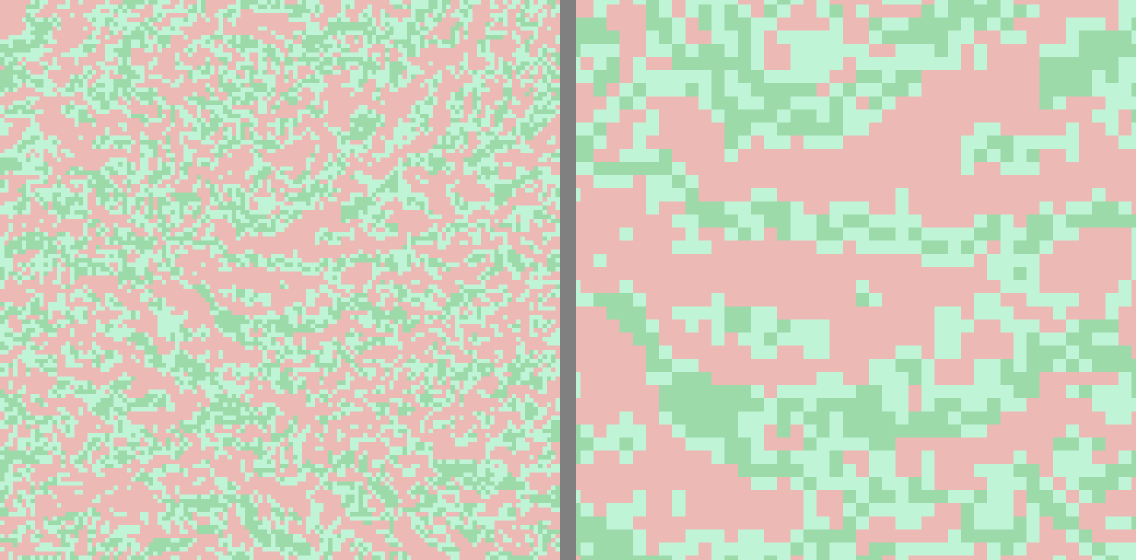
Left: the whole. Right: its middle third, enlarged.
A Shadertoy shader for this texture:

```glsl
// Blocky three-tone camouflage of pink strands, mint rims and green cores.
// Cellular wave kernels, turned along a slowly bending grain, are summed into
// a field of unit variance, sampled on a coarse grid and cut at two levels.

vec3 hash3(vec2 c) {
    vec3 q = fract(c.xyx * vec3(0.1031, 0.1030, 0.0973));
    q += dot(q, q.yxz + 33.33);
    return fract((q.xxy + q.yzz) * q.zyx);
}

// Direction across the strands: mostly upright, so strands run sideways.
float grainAngle(vec2 p) {
    return 1.57 + 0.65 * sin(5.0 * p.x + 3.0 * sin(4.0 * p.y + 0.6))
                + 0.6 * sin(7.0 * p.y - 4.0 * p.x + 1.3)
                + 0.9 * smoothstep(0.55, 1.0, p.y);
}

// Sum of one wave per jittered cell, scaled to unit variance.
float waveCells(vec2 p, float scale, float angleSpread, float seed) {
    vec2 q = p * scale, base = floor(q);
    float sum = 0.0, power = 0.0;
    for (int j = -1; j <= 1; j++)
    for (int i = -1; i <= 1; i++) {
        vec2 cell = base + vec2(i, j);
        vec3 place = hash3(cell + seed);
        vec3 wave = hash3(cell + seed + 57.0);
        vec2 center = cell + 0.15 + 0.7 * place.xy;
        vec2 d = q - center;
        float angle = grainAngle(center / scale) + angleSpread * (wave.x - 0.5);
        float freq = mix(0.45, 1.2, wave.y);
        float weight = exp(-3.5 * dot(d, d));
        sum += weight * cos(6.2832 * (freq * dot(d, vec2(cos(angle), sin(angle))) + wave.z));
        power += 0.5 * weight * weight;
    }
    return sum * inversesqrt(power);
}

vec3 blockColor(vec2 p) {
    const float blocks = 128.0;
    vec2 block = floor(p * blocks);
    vec2 c = (block + 0.5) / blocks;

    // Some areas are calm strands, others busy grains.
    float busy = 0.5 + 0.28 * sin(9.0 * c.x + 2.0 * sin(6.0 * c.y))
                     + 0.22 * sin(11.0 * c.y - 5.0 * c.x + 2.0);
    float broad = 0.4 * waveCells(c, 7.0, 2.0, 11.0);
    float strands = mix(1.0, 0.55, busy) * waveCells(c, 18.0, 1.4, 23.0);
    float fineAmount = mix(0.5, 1.0, busy);
    float grains = fineAmount * waveCells(c, 40.0, 3.0, 71.0);
    float strandAmount = mix(1.0, 0.55, busy);
    float field = (broad + strands + grains)
        * inversesqrt(0.16 + strandAmount * strandAmount + fineAmount * fineAmount);

    // Loose single blocks roughen the borders.
    vec3 speck = hash3(block + 131.0) - 0.5;
    vec3 pink = vec3(0.925, 0.725, 0.71);
    vec3 mint = vec3(0.75, 0.96, 0.84);
    vec3 green = vec3(0.61, 0.855, 0.665);
    if (field + 0.5 * speck.x < -0.075) return pink;
    return field + 1.3 * speck.y > 0.92 ? green : mint;
}

void mainImage(out vec4 fragColor, in vec2 fragCoord) {
    // Four samples per pixel smooth the block edges.
    vec3 color = vec3(0.0);
    for (int k = 0; k < 4; k++) {
        vec2 offset = vec2(k & 1, k >> 1) * 0.5 - 0.25;
        color += 0.25 * blockColor((fragCoord + offset) / iResolution.y);
    }
    fragColor = vec4(color, 1.0);
}
```
